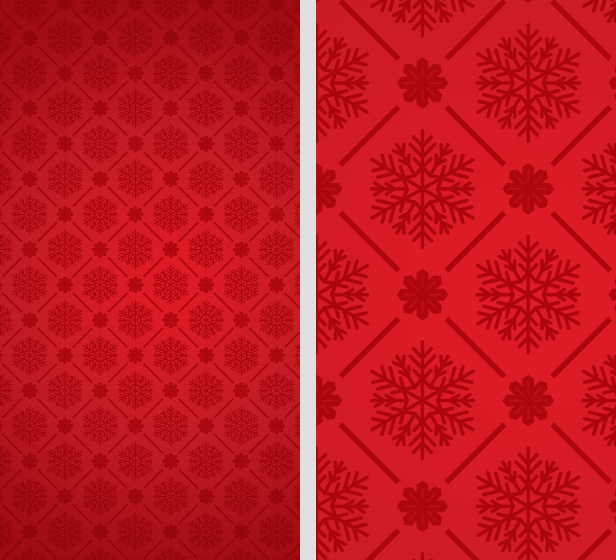
Left, the full canvas; right, a detail of the centre.
Give the GLSL for this pattern, as a WebGL 1 fragment shader.

```glsl
precision highp float;
// Red damask of snowflakes: large flakes in a diamond trellis, small rosettes
// at the crossings. Rotated lattice coordinates place every repeat, folded
// line segments draw each flake, and a soft glow lights the ground.

uniform vec2 u_resolution;

// Lengths of the layout are in canvas widths, lengths of motifs in periods.
const float PERIOD = 0.2352;
const vec2 LATTICE_ORIGIN = vec2(0.334, 0.917);
const vec2 GLOW_CENTRE = vec2(0.56, 0.49);   // fraction of the canvas
const float GLOW_REACH = 1.08;

const float TWIG_HALF_WIDTH = 0.0085;
const float TRELLIS_HALF_WIDTH = 0.013;
const float TRELLIS_GAP = 0.16;              // clearance around a rosette
const float ROSETTE_RADIUS = 0.122;

const vec3 GROUND_CENTRE = vec3(0.87, 0.105, 0.15);
const vec3 GROUND_MIDDLE = vec3(0.76, 0.11, 0.14);
const vec3 GROUND_EDGE = vec3(0.62, 0.04, 0.07);
const vec3 INK_CENTRE = vec3(0.64, 0.01, 0.03);
const vec3 INK_EDGE = vec3(0.54, 0.015, 0.03);

const float TAU = 6.2831853;

float segment(vec2 p, vec2 a, vec2 b) {
  vec2 ab = b - a;
  return length(p - a - ab * clamp(dot(p - a, ab) / dot(ab, ab), 0.0, 1.0));
}

// Folds the plane into half of one arm; the arm lies along +y.
vec2 foldArms(vec2 p, float arms) {
  float sector = TAU / arms;
  float angle = atan(p.x, p.y + 1e-6);
  angle = abs(mod(angle + 0.5 * sector, sector) - 0.5 * sector);
  return length(p) * vec2(sin(angle), cos(angle));
}

float coverage(float dist, float pixel) {
  return 1.0 - smoothstep(-0.6 * pixel, 0.6 * pixel, dist);
}

float snowflake(vec2 p) {
  vec2 q = foldArms(p, 6.0);
  // Main arm with three pairs of twigs
  float d = segment(q, vec2(0.0), vec2(0.0, 0.275));
  d = min(d, segment(q, vec2(0.0, 0.20), vec2(0.042, 0.245)));
  d = min(d, segment(q, vec2(0.0, 0.15), vec2(0.058, 0.210)));
  d = min(d, segment(q, vec2(0.0, 0.10), vec2(0.040, 0.142)));
  // Inner star
  d = min(d, segment(q, vec2(0.0, 0.105), vec2(0.036, 0.062)));
  // Secondary arm on the fold line, with forks
  d = min(d, segment(q, vec2(0.036, 0.062), vec2(0.120, 0.208)));
  d = min(d, segment(q, vec2(0.066, 0.114), vec2(0.064, 0.160)));
  d = min(d, segment(q, vec2(0.091, 0.158), vec2(0.088, 0.208)));
  return d - TWIG_HALF_WIDTH;
}

// Eight pointed petals, each split by a thin vein.
float rosette(vec2 p, float pixel) {
  vec2 q = foldArms(p, 8.0);
  float petal = max(abs(q.x) - 0.028, q.x * 0.7 + q.y - ROSETTE_RADIUS);
  float body = coverage(min(petal, length(p) - 0.07), pixel);
  float vein = segment(q, vec2(0.0, 0.035), vec2(0.0, 0.085)) - 0.004;
  return body * (0.8 - 0.3 * coverage(vein, pixel));
}

// Diagonal bars joining neighbouring rosettes.
float trellis(vec2 fromCrossing) {
  vec2 d = abs(fromCrossing) * 0.70711;
  float across = min(d.x, d.y);
  float along = max(d.x, d.y);
  return max(across - TRELLIS_HALF_WIDTH, TRELLIS_GAP - along);
}

vec2 unrotate(vec2 w) {
  return 0.5 * vec2(w.x + w.y, w.x - w.y);
}

void main() {
  vec2 pos = gl_FragCoord.xy / u_resolution.x;
  float pixel = 1.0 / (u_resolution.x * PERIOD);

  // Flakes sit at whole lattice coordinates, rosettes at half ones
  vec2 p = (pos - LATTICE_ORIGIN) / PERIOD;
  vec2 lattice = vec2(p.x + p.y, p.x - p.y);
  vec2 fromFlake = fract(lattice + 0.5) - 0.5;
  vec2 fromCrossing = fract(lattice) - 0.5;

  float ink = 0.85 * coverage(snowflake(unrotate(fromFlake)), pixel);
  ink = max(ink, rosette(unrotate(fromCrossing), pixel));
  ink = max(ink, 0.85 * coverage(trellis(fromCrossing), pixel));

  // Glow fading towards the top and bottom
  vec2 glowCentre = GLOW_CENTRE * u_resolution / u_resolution.x;
  float fade = clamp(length(pos - glowCentre) / GLOW_REACH, 0.0, 1.0);
  vec3 ground = mix(GROUND_CENTRE, GROUND_MIDDLE, smoothstep(0.0, 0.55, fade));
  ground = mix(ground, GROUND_EDGE, smoothstep(0.4, 1.0, fade));
  vec3 inkColour = mix(INK_CENTRE, INK_EDGE, smoothstep(0.3, 1.0, fade));

  gl_FragColor = vec4(mix(ground, inkColour, ink), 1.0);
}
```
